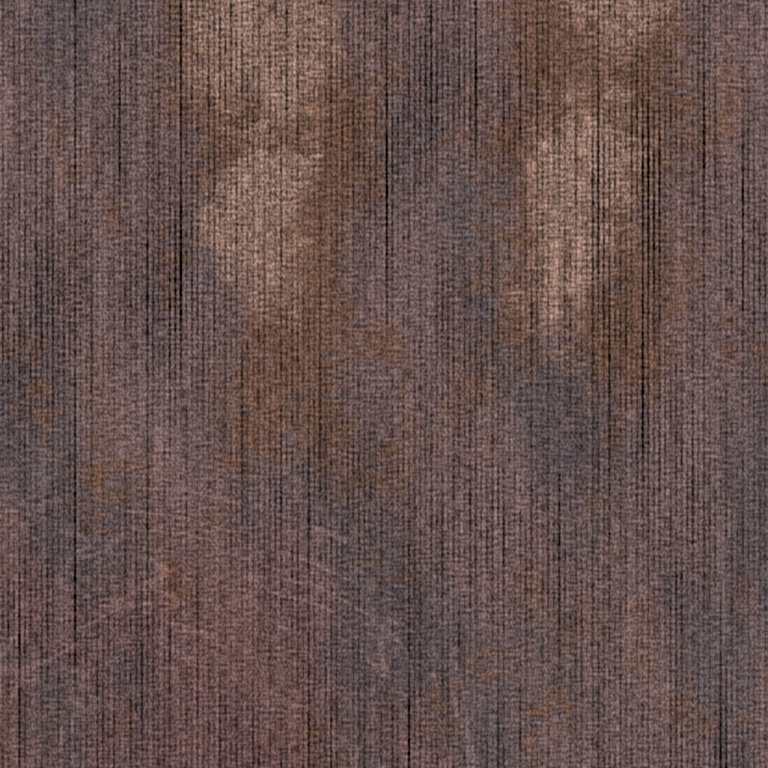
This texture is drawn by a WebGL 2 fragment shader. Its source:

```glsl
#version 300 es
precision highp float;
// Worn, ribbed brown cloth with rust stains, faded pale patches and faint curved scuffs.

uniform vec2 u_resolution;
out vec4 fragColor;

// Unit gradient direction for a lattice cell
vec2 cellGradient(ivec2 cell) {
    uvec2 q = uvec2(cell + 4096) * uvec2(1597334673u, 3812015801u);
    uint h = (q.x ^ q.y) * 1597334673u;
    h = (h ^ (h >> 15)) * 2246822519u;
    float angle = float(h >> 16) / 65536.0 * 6.28319;
    return vec2(cos(angle), sin(angle));
}

float gradientNoise(vec2 p) {
    ivec2 cell = ivec2(floor(p));
    vec2 f = fract(p);
    vec2 w = f * f * f * (f * (f * 6.0 - 15.0) + 10.0);
    float a = dot(cellGradient(cell), f);
    float b = dot(cellGradient(cell + ivec2(1, 0)), f - vec2(1, 0));
    float c = dot(cellGradient(cell + ivec2(0, 1)), f - vec2(0, 1));
    float d = dot(cellGradient(cell + ivec2(1, 1)), f - vec2(1, 1));
    return mix(mix(a, b, w.x), mix(c, d, w.x), w.y);
}

float fbm(vec2 p) {
    float sum = 0.0, amplitude = 1.0;
    for (int i = 0; i < 5; i++) {
        sum += amplitude * gradientNoise(p);
        p = p * 2.03 + 17.3;
        amplitude *= 0.55;
    }
    return sum;
}

// Cloth colour: mauve ground, red lower left, slate blotches, rust and pale wear
vec3 stainedCloth(vec2 p) {
    vec3 color = vec3(0.405, 0.328, 0.322);
    float red = smoothstep(0.5, 0.1, p.y) * smoothstep(0.85, 0.3, p.x);
    color = mix(color, vec3(0.395, 0.295, 0.29), red * 0.85);

    float slate = fbm(p * vec2(5.5, 3.2) + 31.0) + 0.2 * smoothstep(0.75, 0.4, p.y);
    color = mix(color, vec3(0.325, 0.288, 0.298), 0.75 * smoothstep(0.0, 0.65, slate));

    // Two hanging columns of wear, fading downwards with ragged edges
    float ragged = 0.35 * gradientNoise(p * vec2(28.0, 55.0)) + 0.35 * gradientNoise(p * vec2(75.0, 170.0));
    float sway = 0.05 * gradientNoise(vec2(p.x * 2.0, p.y * 4.0) + 5.0);
    float column = 0.5 + 0.5 * cos((p.x + sway - 0.36) * 15.7);
    column *= smoothstep(0.08, 0.28, p.x) * smoothstep(0.98, 0.86, p.x);
    column *= smoothstep(0.28, 0.7, p.y);
    float wear = column + 0.75 * fbm(p * vec2(6.0, 4.0) + 8.0) + ragged;
    color = mix(color, vec3(0.395, 0.292, 0.24), 0.9 * smoothstep(0.1, 0.7, wear));

    float fade = column + 0.8 * fbm(p * vec2(5.0, 4.5) + 62.0) + 0.7 * ragged;
    color = mix(color, vec3(0.545, 0.44, 0.395), 0.9 * smoothstep(0.65, 1.15, fade));

    // Small scattered rust flecks
    float fleck = fbm(p * vec2(11.0, 8.0) + 44.0) + 0.7 * ragged;
    return mix(color, vec3(0.41, 0.285, 0.22), 0.6 * smoothstep(0.25, 0.8, fleck));
}

// Straight dark grooves; each one has its own depth, drifting along its length
float grooves(vec2 p) {
    float x = p.x * 138.0;
    float index = floor(x);
    float groove = pow(0.5 - 0.5 * cos(6.28319 * x), 1.6);
    float depth = 0.3 + 0.35 * gradientNoise(vec2(index * 0.73, p.y * 4.0));
    depth += 0.35 * gradientNoise(vec2(index * 0.61 + 0.3, p.y * 45.0));
    depth += 0.5 * smoothstep(0.2, 0.5, gradientNoise(vec2(index * 0.47, p.y * 1.5) + 9.4));
    depth *= 0.9 + 0.9 * gradientNoise(p * vec2(9.0, 4.0) + 3.0);
    return groove * max(depth, 0.0);
}

// Brightness of the ribs, long streaks and the fine cross weave
float weaveShade(vec2 p) {
    float streaks = 0.24 * gradientNoise(p * vec2(110.0, 5.0) + 0.37);
    float crossThreads = 0.4 * gradientNoise(p * vec2(62.0, 236.0) + 0.61);
    float grain = 0.5 * gradientNoise(p * vec2(290.0, 225.0) + 0.23);
    float broad = 0.1 * fbm(p * vec2(7.0, 3.0) + 77.0);
    return 1.11 + streaks + crossThreads + grain + broad - grooves(p);
}

// Thin broken arcs around a point near the lower left
float curvedScuffs(vec2 p) {
    vec2 offset = (p - vec2(0.22, 0.02)) * vec2(0.85, 1.0);
    float radius = length(offset) + 0.02 * gradientNoise(p * 9.0);
    float angle = atan(offset.y, offset.x);
    float rings = gradientNoise(vec2(radius * 32.0, angle * 2.5 + 20.0));
    float line = smoothstep(0.1, 0.0, abs(rings - 0.12));
    float broken = smoothstep(-0.25, 0.2, gradientNoise(p * 11.0 + 50.0));
    return line * broken * smoothstep(0.45, 0.3, radius) * smoothstep(0.06, 0.15, radius);
}

void main() {
    vec2 p = gl_FragCoord.xy / u_resolution;
    vec3 color = stainedCloth(p) * weaveShade(p);
    color += vec3(0.085, 0.068, 0.065) * curvedScuffs(p);
    fragColor = vec4(clamp(color, 0.0, 1.0), 1.0);
}
```
